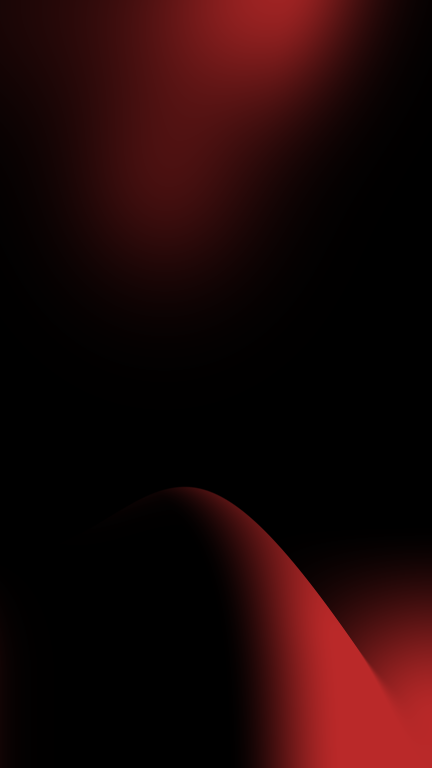
Give the GLSL for this background, as a WebGL 1 fragment shader.

```glsl
precision highp float;
// Dark backdrop with a red glow falling from the top and a black hill below,
// lit along its right flank. Glows are Gaussian lobes; the hill is a height
// curve with a crisp rim that softens into the haze at the lower right.

uniform vec2 u_resolution;

float lobe(vec2 p, vec2 center, vec2 spread) {
  vec2 d = (p - center) / spread;
  return exp(-0.5 * dot(d, d));
}

// Hyperbolic slope to the right of the summit, a gentle shoulder to the left
float hillHeight(float x) {
  float d = x - 0.428;
  float rightDrop = 0.97 * (sqrt(d * d + 0.0676) - 0.26);
  float leftDrop = 0.095 * (1.0 - exp(-d * d / 0.0576));
  return 0.366 - (d > 0.0 ? rightDrop : leftDrop);
}

// Main glow leans left as it descends and ends more sharply on the right
float topGlow(vec2 p) {
  float axis = 0.655 + 0.4 * (p.y - 1.0);
  float spread = p.x > axis ? 0.135 : 0.22;
  float glow = 0.61 * lobe(p, vec2(axis, 1.02), vec2(spread, 0.12));
  glow += 0.23 * lobe(p, vec2(0.38, 0.76), vec2(0.15, 0.095));
  return glow + 0.11 * lobe(p, vec2(0.15, 1.0), vec2(0.25, 0.11));
}

// Haze behind the hill, rising from the lower right corner
float cornerHaze(vec2 p) {
  float rise = 1.0 - smoothstep(0.06, 0.32, p.y);
  return 0.72 * rise * smoothstep(0.55, 1.0, p.x);
}

float hillLight(vec2 p, float depth) {
  float below = max(0.366 - p.y, 0.0);
  float shadowEnd = 0.53 - 0.19 * exp(-below / 0.09);
  float strength = mix(0.5, 0.73, smoothstep(0.0, 0.2, below));
  float flank = strength * smoothstep(shadowEnd, shadowEnd + 0.27, p.x);
  float rim = 0.07 * exp(-max(depth, 0.0) / 0.014) * lobe(p, vec2(0.42, 0.36), vec2(0.11, 0.1));
  float leftEdge = 0.07 * exp(-p.x / 0.035) * (1.0 - smoothstep(0.12, 0.28, p.y));
  return flank + rim + leftEdge;
}

void main() {
  vec2 p = gl_FragCoord.xy / u_resolution;
  float depth = hillHeight(p.x) - p.y;

  // Edge is one pixel wide, then blurs toward the right border
  float softness = 1.0 / u_resolution.y + 0.04 * smoothstep(0.82, 1.0, p.x);
  float inside = smoothstep(-softness, softness, depth);

  float light = mix(topGlow(p) + cornerHaze(p), hillLight(p, depth), inside);
  gl_FragColor = vec4(light * vec3(1.0, 0.22, 0.22), 1.0);
}
```
